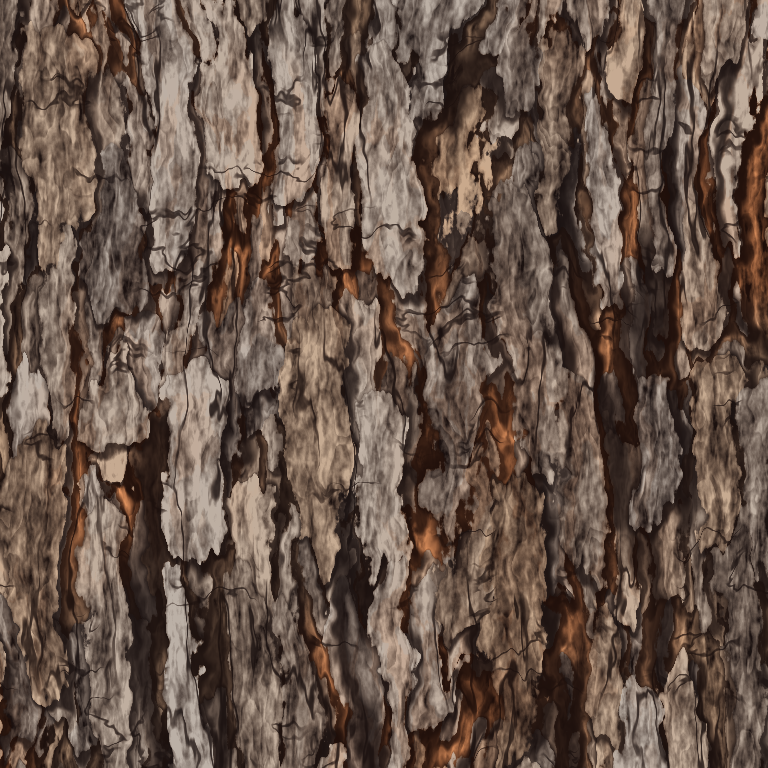
This texture is drawn by a Shadertoy shader. Its source:

```glsl
// Weathered tree bark: overlapping ragged plates, dark fissures and fine upright fibres.

#define DARK vec3(0.098, 0.066, 0.064)
#define MID vec3(0.410, 0.357, 0.327)
#define LIGHT vec3(0.735, 0.690, 0.650)
#define TAN_TINT vec3(1.08, 0.96, 0.83)
#define RUST_TINT vec3(1.12, 0.88, 0.70)
#define SHADOW_WIDTH 0.011
#define SHADOW_SHIFT vec2(-0.004, 0.006)
#define EDGE_SOFTNESS 0.0022
#define FIBRE_SCALE vec2(78.0, 20.0)
#define FIBRE_CONTRAST 1.0
#define RELIEF 0.85
#define FLAKE_CONTRAST 0.26

float hash(vec2 p) {
    return fract(sin(dot(p, vec2(127.1, 311.7))) * 43758.5453);
}

float noise(vec2 p) {
    vec2 i = floor(p), f = fract(p);
    f = f * f * (3.0 - 2.0 * f);
    return mix(mix(hash(i), hash(i + vec2(1, 0)), f.x),
               mix(hash(i + vec2(0, 1)), hash(i + vec2(1, 1)), f.x), f.y);
}

float fbm(vec2 p) {
    float sum = 0.0, amplitude = 0.533;
    for (int i = 0; i < 4; i++) {
        sum += amplitude * noise(p);
        p = p * 2.03 + 17.3;
        amplitude *= 0.5;
    }
    return sum;
}

// Bends the upright grain and frays the outlines at three sizes
vec2 warp(vec2 p) {
    vec2 broad = vec2(noise(p * vec2(4.0, 2.5)), noise(p * vec2(6.0, 3.0) + 31.0)) - 0.5;
    vec2 middle = vec2(noise(p * vec2(24.0, 15.0) + 7.0), noise(p * vec2(38.0, 9.0) + 53.0)) - 0.5;
    vec2 fine = vec2(noise(p * vec2(95.0, 55.0) + 11.0), noise(p * vec2(120.0, 50.0) + 71.0)) - 0.5;
    return p + broad * vec2(0.10, 0.15) + middle * vec2(0.024, 0.060) + fine * vec2(0.012, 0.022);
}

// Scattered tapered plates: x = distance inside the edge, y = tone, z = warmth
vec3 plates(vec2 p, vec2 cells, float seed) {
    vec2 home = floor(p * cells), nearestId = home;
    float nearest = 1.0, second = 1.0;
    for (int j = -1; j <= 1; j++)
    for (int i = -1; i <= 1; i++) {
        vec2 cell = home + vec2(i, j), id = cell + seed;
        vec2 jitter = vec2(hash(id), hash(id + 19.7)) - 0.5;
        float sizeX = hash(id + 41.3), sizeY = hash(id + 67.9);
        vec2 q = p - (cell + 0.5 + 0.85 * jitter) / cells;
        float halfLength = mix(0.15, 0.52, sizeY) / cells.y;
        float taper = 1.0 + 0.9 * (sizeY - 0.5) * clamp(q.y / halfLength, -1.0, 1.0);
        float radius = mix(0.18, 0.50, sizeX) / cells.x * taper;
        float d = length(vec2(q.x, max(abs(q.y) - halfLength, 0.0))) - radius;
        if (d < nearest) {
            second = nearest;
            nearest = d;
            nearestId = id;
        } else {
            second = min(second, d);
        }
    }
    float edge = min(-nearest, 0.5 * (second - nearest) - 0.001);
    return vec3(edge, hash(nearestId + 83.1), hash(nearestId + 97.7));
}

// Thin dark line along the middle contour of a noise field
float crackLine(vec2 p, float width) {
    return 1.0 - smoothstep(0.2 * width, width, abs(fbm(p) - 0.5));
}

void mainImage(out vec4 fragColor, in vec2 fragCoord) {
    vec2 p = fragCoord / iResolution.y;
    vec2 w = warp(p);
    vec2 grain = mix(p, w, 0.4);

    // Fibres and their side lighting
    float fibre = fbm(grain * FIBRE_SCALE);
    float slope = fibre - fbm((grain + vec2(0.0025, -0.003)) * FIBRE_SCALE);
    float speck = fbm(p * vec2(170.0, 110.0)) - 0.5;

    // Thin stepped flakes with a sharp lip
    float terrace = fract(7.0 * fbm(grain * vec2(26.0, 8.0) + 41.0));
    float flake = (1.0 - terrace) * smoothstep(0.0, 0.18, terrace) - 0.41;
    float roughness = FIBRE_CONTRAST * (fibre - 0.5) + RELIEF * slope
                    + 0.50 * speck + FLAKE_CONTRAST * flake;

    // Exposed inner bark
    float tone = 0.64 + 0.45 * (noise(w * vec2(9.0, 4.0)) - 0.5) + roughness;
    float warmth = 1.0;
    float rust = smoothstep(0.55, 0.85, noise(p * vec2(7.0, 2.6) + 5.0));

    // Plates from small and deep to large and raised
    float fray = (fibre - 0.5) * 0.024 + speck * 0.008;
    for (int i = 0; i < 3; i++) {
        float level = float(i);
        vec2 cells = vec2(25.0, 7.0) / (1.0 + 0.62 * level);
        float seed = 137.0 * (level + 1.0);
        vec3 plate = plates(w, cells, seed);
        float inside = plate.x + fray;
        float shade = plates(w + SHADOW_SHIFT, cells, seed).x + fray;
        float cover = smoothstep(0.0, EDGE_SOFTNESS, inside);

        // Fissures stay below the topmost plates
        if (i == 2) tone *= 1.0 - 0.80 * crackLine(w * vec2(6.0, 1.3) + 3.0, 0.050);
        tone *= mix(0.22, 1.0, smoothstep(0.0, SHADOW_WIDTH, -shade));

        float rim = smoothstep(0.0, 0.008, inside);
        float plateTone = mix(0.46, 0.90, plate.y) * mix(0.84, 1.0, rim) + roughness;
        tone = mix(tone, plateTone, cover);
        warmth = mix(warmth, 0.9 * plate.z * plate.z, cover);
        rust *= 1.0 - 0.7 * cover;
    }

    // Split seams along and across the grain
    float seamGate = smoothstep(0.35, 0.60, noise(p * vec2(11.0, 6.0) + 23.0));
    float crossGate = smoothstep(0.60, 0.78, noise(p * vec2(19.0, 17.0) + 61.0));
    tone *= 1.0 - 0.80 * seamGate * crackLine(grain * vec2(27.0, 5.0), 0.032);
    tone *= 1.0 - 0.70 * crossGate * crackLine(grain * vec2(14.0, 26.0) + 9.0, 0.035);

    // Tone to colour
    tone = clamp(tone, 0.0, 1.0);
    vec3 color = mix(mix(DARK, MID, min(tone * 2.0, 1.0)), LIGHT, max(tone * 2.0 - 1.0, 0.0));
    color *= mix(vec3(1.0), TAN_TINT, warmth);
    color *= mix(vec3(1.0), RUST_TINT, rust);
    fragColor = vec4(color, 1.0);
}
```
